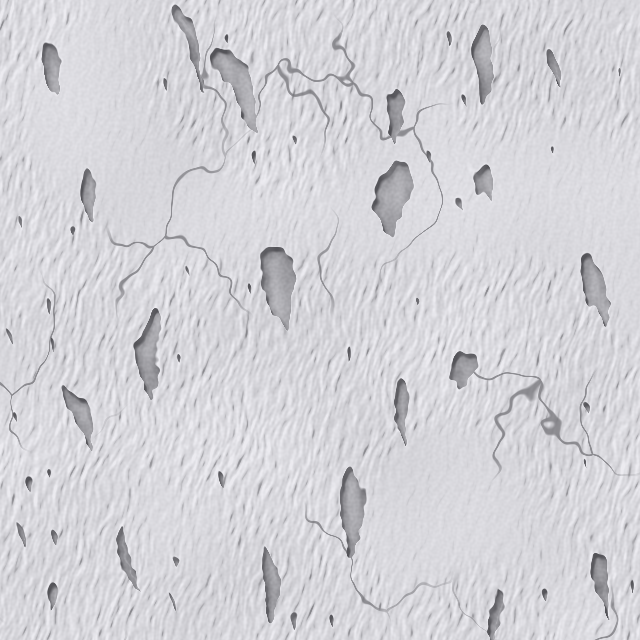
Reproduce this texture procedurally as a Shadertoy shader.

```glsl
#define PAINT 0.848
#define PLASTER 0.655
#define SHADOW 0.33
#define TINT vec3(0.0, -0.002, 0.018)
#define WRINKLE_FREQ vec2(88.0, 34.0)
#define WRINKLE_LEAN 0.22
#define WRINKLE_DEPTH 0.15
#define HOLE_GRID vec2(6.0, 4.0)
#define CHIP_GRID vec2(16.0, 10.0)
#define CRACK_GRID vec2(4.0, 2.6)
#define WEAR_CENTRE vec2(0.37, 0.57)

vec2 hash2(vec2 p) {
    vec3 q = fract(p.xyx * vec3(0.1031, 0.1030, 0.0973));
    q += dot(q, q.yzx + 33.33);
    return fract((q.xx + q.yz) * q.zy);
}

vec2 slope(vec2 cell) {
    float angle = 6.2832 * hash2(cell + 57.0).x;
    return vec2(cos(angle), sin(angle));
}

float gradientNoise(vec2 p) {
    vec2 i = floor(p), f = p - i;
    vec2 u = f * f * f * (f * (f * 6.0 - 15.0) + 10.0);
    vec2 e = vec2(1.0, 0.0);
    float low = mix(dot(slope(i), f), dot(slope(i + e), f - e), u.x);
    float high = mix(dot(slope(i + e.yx), f - e.yx), dot(slope(i + 1.0), f - 1.0), u.x);
    return mix(low, high, u.y);
}

// Fine leaning ridges of the brushed paint
float wrinkles(vec2 p) {
    p.x -= WRINKLE_LEAN * p.y + 0.012 * gradientNoise(p * 14.0);
    vec2 q = p * WRINKLE_FREQ;
    return gradientNoise(q) + 0.5 * gradientNoise(q * 1.9 + 31.0);
}

// Distance to scattered tapering drops, one per grid cell
float scatterDrops(vec2 p, vec2 grid, float size, float chance) {
    vec2 home = floor(p * grid);
    float nearest = 1.0;
    for (int y = -1; y <= 1; y++)
    for (int x = -1; x <= 1; x++) {
        vec2 cell = home + vec2(x, y);
        vec2 a = hash2(cell + 11.0), b = hash2(cell + 83.0), c = hash2(cell + 140.0);
        if (c.x > chance) continue;
        vec2 centre = (cell + 0.15 + 0.7 * a) / grid;
        vec2 away = centre - WEAR_CENTRE;
        float wear = exp(-9.0 * dot(away, away));
        vec2 radius = mix(vec2(0.014, 0.035), vec2(0.034, 0.085), b) * size * mix(0.6, 1.45, wear);
        vec2 q = p - centre;
        q.x += mix(-0.08, 0.4, c.y) * q.y;
        q.x /= mix(0.45, 1.0, smoothstep(-1.0, 0.7, q.y / radius.y));
        float k = length(q / radius);
        nearest = min(nearest, k * (k - 1.0) / (length(q / (radius * radius)) + 0.001));
    }
    return nearest;
}

// Negative where the paint has come away
float peelDistance(vec2 p) {
    vec2 torn = p;
    torn.x += 0.02 * gradientNoise(p * vec2(14.0, 10.0)) + 0.007 * gradientNoise(p * 60.0);
    torn.y += 0.032 * gradientNoise(p * vec2(45.0, 9.0) + 5.0);
    float holes = scatterDrops(torn, HOLE_GRID, 1.0, 0.85);
    float chips = scatterDrops(mix(p, torn, 0.4) + 7.0 / CHIP_GRID, CHIP_GRID, 0.24, 0.25);
    return min(holes, chips);
}

// Thin broken lines along warped cell borders
float cracks(vec2 p) {
    vec2 q = p * CRACK_GRID;
    q += 0.35 * vec2(gradientNoise(p * 8.0), gradientNoise(p * 8.0 + 40.0));
    q += 0.06 * vec2(gradientNoise(p * 36.0), gradientNoise(p * 36.0 + 20.0));
    vec2 home = floor(q);
    float first = 9.0, second = 9.0;
    for (int y = -1; y <= 1; y++)
    for (int x = -1; x <= 1; x++) {
        vec2 cell = home + vec2(x, y);
        float d = length(cell + hash2(cell + 201.0) - q);
        second = min(second, max(first, d));
        first = min(first, d);
    }
    float present = smoothstep(-0.02, 0.2, gradientNoise(p * 4.0 + 9.0));
    return present * (1.0 - smoothstep(0.005, 0.019, second - first));
}

void mainImage(out vec4 fragColor, in vec2 fragCoord) {
    vec2 p = fragCoord / iResolution.y;
    float edge = max(0.0011, 0.7 / iResolution.y);
    float grain = gradientNoise(p * 190.0);

    // Painted surface, calmer in some patches
    float relief = wrinkles(p) - wrinkles(p + vec2(-0.003, 0.0015));
    float rough = mix(0.2, 1.0, smoothstep(-0.3, 0.0, gradientNoise(p * 3.6 + 17.0)));
    float paint = PAINT + rough * (WRINKLE_DEPTH * relief - 0.2 * smoothstep(0.3, 0.75, -relief));
    paint += 0.04 * gradientNoise(p * 5.0 + 3.0) + 0.03 * grain;
    paint = mix(paint, 0.45, 0.75 * cracks(p));

    // Bare plaster with a shadow under the upper left lip
    float peel = peelDistance(p);
    float above = peelDistance(p + vec2(-0.0045, 0.008));
    float streaks = gradientNoise(p * vec2(50.0, 18.0));
    float plaster = PLASTER + 0.09 * gradientNoise(p * 9.0) + 0.08 * streaks + 0.05 * grain;
    plaster -= 0.09 * smoothstep(-0.018, 0.0, above);
    float lipShade = smoothstep(-0.003, 0.004, above) * clamp(0.8 + 0.8 * streaks, 0.3, 1.0);
    plaster = mix(plaster, SHADOW, lipShade);

    // Bright rim where the paint curls
    paint += 0.035 * (1.0 - smoothstep(0.0, 0.005, peel));
    float value = mix(plaster, min(paint, 0.925), smoothstep(-edge, edge, peel));
    fragColor = vec4(clamp(vec3(value) + TINT, 0.0, 1.0), 1.0);
}
```
